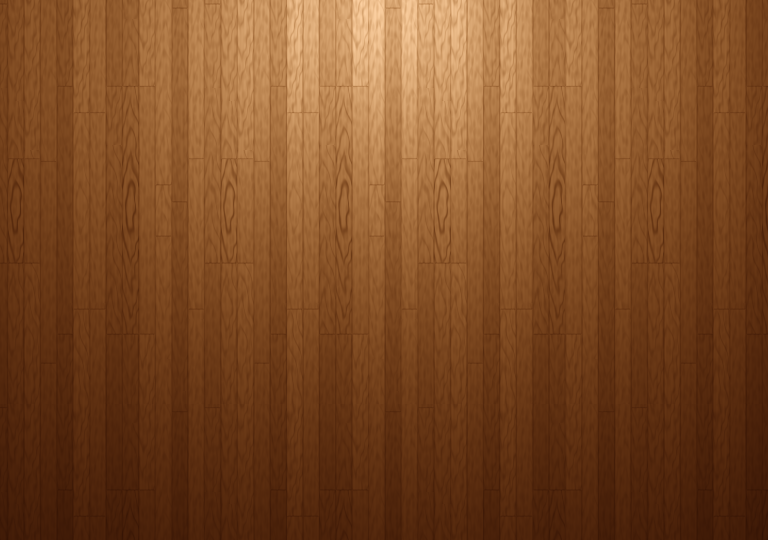
A WebGL 2 fragment shader for this texture:

```glsl
#version 300 es
precision highp float;
// Narrow vertical wood planks under a warm spotlight from the top centre.
// A tile of 13 planks repeats; each column has two end joints and a base tone.
// Arched rings, layered sine streaks and cellular pores make the grain.

#define PLANKS_ACROSS 46.8
#define PLANK_SHIFT 6.46
#define TILES_DOWN 1.338
#define SEAM_WIDTH 0.02
#define SEAM_DARK 0.10
#define RING_DARK 0.24
#define PORE_DARK 0.05
#define STREAK 0.012
#define TONE_CONTRAST 0.62
#define LIGHT_REACH vec2(0.20, 0.25)
#define LIGHT_FALLOFF 0.305
#define LIGHT_GAIN 1.05

uniform vec2 u_resolution;
out vec4 fragColor;

const int COLUMNS = 13;

// Per column: first joint, second joint (fractions of a tile), tone
const vec3 COLUMN[COLUMNS] = vec3[COLUMNS](
    vec3(.214, .828, .90), vec3(.214, .828, .91), vec3(.214, .828, 1.04),
    vec3(.458, .585, 1.06), vec3(.02, .50, .89), vec3(.393, .766, 1.06),
    vec3(.01, .652, .97), vec3(.393, .652, 1.01), vec3(.393, .652, 1.05),
    vec3(.40, .90, 1.01), vec3(.214, .828, .89), vec3(.279, .766, 1.07),
    vec3(.279, .766, 1.04));

float hash(vec2 p) {
    p = fract(p * vec2(0.1031, 0.1137));
    p += dot(p, p.yx + 33.33);
    return fract((p.x + p.y) * p.x * 97.0);
}

// Signed distance along a cycle of length one
float cyclic(float d) {
    return fract(d + 0.5) - 0.5;
}

// Distance to the nearest jittered point in a grid of cells
float cellular(vec2 p) {
    vec2 cell = floor(p);
    float nearest = 2.0;
    for (int j = -1; j <= 1; j++) {
        for (int i = -1; i <= 1; i++) {
            vec2 c = cell + vec2(i, j);
            vec2 point = c + vec2(hash(c + 7.0), hash(c.yx + 51.0));
            nearest = min(nearest, length(p - point));
        }
    }
    return nearest;
}

// Pointed arches that close into ovals around the heart of a board
float rings(float across, float along, float seed) {
    float wobble = 0.16 * sin(along * 47.0 + seed * 20.0 + across * 4.0)
                 + 0.09 * sin(along * 113.0 - across * 9.0 + seed * 41.0);
    float field = length(vec2(2.8 * across + wobble, 0.25))
                + length(vec2(15.0 * along, 0.3));
    return pow(0.5 + 0.5 * sin(6.2832 * field + wobble * 3.0), 4.0);
}

float line(float dist, float halfWidth, float pixel) {
    return 1.0 - smoothstep(halfWidth, halfWidth + pixel, dist);
}

void main() {
    vec2 uv = gl_FragCoord.xy / u_resolution;
    float x = uv.x * PLANKS_ACROSS - PLANK_SHIFT;
    float y = fract((1.0 - uv.y) * TILES_DOWN);
    vec2 pixel = vec2(PLANKS_ACROSS, TILES_DOWN) / u_resolution;

    // Column and board within the repeating tile
    float k = mod(floor(x), float(COLUMNS));
    float across = fract(x) - 0.5;
    vec3 column = COLUMN[int(k)];
    float inner = step(column.x, y) * step(y, column.y);
    float seed = hash(vec2(k * 3.7 + 1.3, inner * 11.0 + 2.9));

    // Two columns show a strong closed heart, the others faint arches
    float heart = (k == 1.0 || k == 7.0) ? inner : 0.0;
    float centre = mix(seed, 0.517, heart);
    float along = cyclic(y - centre);
    float heartFade = 0.55 + 0.45 * exp(-along * along * 90.0);
    float figure = mix(0.08 + 0.32 * seed, heartFade, heart);
    float shift = (1.0 - heart) * (seed - 0.5) * 0.7;
    float tone = mix(1.0, column.z * (0.97 + 0.06 * seed), TONE_CONTRAST);
    tone *= 1.02 - RING_DARK * figure * rings(across + shift, along, seed);

    // Fine lengthwise streaks and short dark pores
    float drift = 0.6 * sin(6.2832 * y + seed * 9.0);
    tone *= 1.0 + STREAK * (sin(across * 17.0 + drift * 3.0 + seed * 30.0)
                          + sin(across * 31.0 - drift * 5.0 + seed * 70.0));
    float pore = cellular(vec2((k + across + 0.5) * 3.5, y * 34.0 + inner * 90.0));
    tone *= 1.01 - PORE_DARK * (1.0 - smoothstep(0.1, 0.55, pore));

    // Seams between columns and joints at board ends
    float seam = line(0.5 - abs(across), SEAM_WIDTH, pixel.x);
    float jointDist = min(abs(cyclic(y - column.x)), abs(cyclic(y - column.y)));
    float joint = line(jointDist, 0.0005, pixel.y);
    tone *= 1.0 - SEAM_DARK * max(seam, joint);

    // Spotlight, then a warm ramp that reddens as it darkens
    vec2 fromLamp = vec2(uv.x - 0.5, 1.0 - uv.y) / LIGHT_REACH;
    float light = LIGHT_GAIN * exp(-LIGHT_FALLOFF * sqrt(dot(fromLamp, fromLamp) + 0.2));
    vec3 wood = vec3(1.0, 0.83, 0.65) * pow(vec3(light * tone), vec3(1.0, 1.5, 2.3));
    fragColor = vec4(clamp(wood, 0.0, 1.0), 1.0);
}
```
